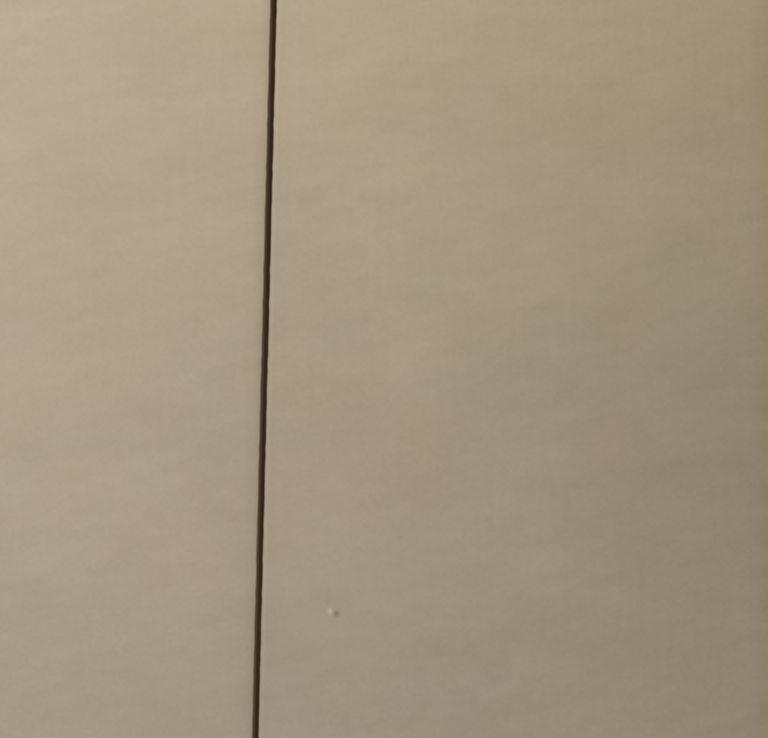
Reproduce this texture procedurally as a Shadertoy shader.

```glsl
// Two matte beige panels divided by a thin, slightly leaning dark seam.
// Corner-lit gradients give the falloff; stretched value noise gives the
// faint mottling and grain, and a small dent marks the right panel.

// Panel light: left edge, middle and right edge, at top and bottom
const vec3 LEFT_TOP = vec3(0.735, 0.672, 0.582);
const vec3 LEFT_BOTTOM = vec3(0.652, 0.604, 0.533);
const vec3 MID_TOP = vec3(0.692, 0.632, 0.536);
const vec3 MID_BOTTOM = vec3(0.612, 0.562, 0.497);
const vec3 RIGHT_TOP = vec3(0.622, 0.562, 0.457);
const vec3 RIGHT_BOTTOM = vec3(0.556, 0.512, 0.442);
const float MID_X = 0.48;

// Seam, in fractions of the canvas width
const vec3 SEAM_DARK = vec3(0.19, 0.145, 0.09);
const vec3 SEAM_BROWN = vec3(0.33, 0.27, 0.19);
const float SEAM_BOTTOM_X = 0.3322;
const float SEAM_TOP_X = 0.3562;
const float SEAM_HALF_WIDTH = 0.0041;
const float SEAM_SOFTNESS = 0.0016;

// Surface detail
const float MOTTLE_STRENGTH = 0.030;
const float STREAK_STRENGTH = 0.024;
const float GRAIN_STRENGTH = 0.012;
const vec2 DENT_POS = vec2(0.434, 0.170);

float hash(vec2 p) {
    return fract(sin(dot(p, vec2(127.1, 311.7))) * 43758.5453);
}

float valueNoise(vec2 p) {
    vec2 cell = floor(p);
    vec2 f = fract(p);
    f = f * f * (3.0 - 2.0 * f);
    float low = mix(hash(cell), hash(cell + vec2(1.0, 0.0)), f.x);
    float high = mix(hash(cell + vec2(0.0, 1.0)), hash(cell + vec2(1.0)), f.x);
    return mix(low, high, f.y);
}

// Layered noise centred on zero
float fbm(vec2 p) {
    float sum = 0.0;
    float amplitude = 0.5;
    for (int i = 0; i < 4; i++) {
        sum += amplitude * (valueNoise(p) - 0.5);
        p = mat2(0.8, 0.6, -0.6, 0.8) * p * 2.03 + 17.3;
        amplitude *= 0.5;
    }
    return sum;
}

vec3 panelLight(vec2 uv) {
    vec3 left = mix(LEFT_BOTTOM, LEFT_TOP, uv.y);
    vec3 middle = mix(MID_BOTTOM, MID_TOP, uv.y);
    vec3 right = mix(RIGHT_BOTTOM, RIGHT_TOP, uv.y);
    vec3 color = mix(left, middle, clamp(uv.x / MID_X, 0.0, 1.0));
    color = mix(color, right, clamp((uv.x - MID_X) / (1.0 - MID_X), 0.0, 1.0));

    // Broad shade on the lower right and a warm rim at the far edge
    vec2 shade = (uv - vec2(0.95, 0.48)) / vec2(0.24, 0.27);
    color -= vec3(0.022, 0.020, 0.010) * exp(-dot(shade, shade));
    color -= vec3(0.012, 0.014, 0.030) * smoothstep(0.97, 1.0, uv.x);
    return color;
}

float surfaceDetail(vec2 p) {
    vec2 slanted = vec2(p.x + 0.2 * p.y, p.y - 0.2 * p.x);
    float mottle = fbm(slanted * vec2(8.0, 13.0)) * MOTTLE_STRENGTH;
    float streaks = fbm(slanted * vec2(24.0, 62.0) + 9.0) * STREAK_STRENGTH;
    float grain = (valueNoise(p * 230.0) - 0.5) * GRAIN_STRENGTH;
    return mottle + streaks + grain;
}

// Round soft spot with the given radius
float spot(vec2 p, vec2 center, float radius) {
    vec2 d = (p - center) / radius;
    return exp(-dot(d, d));
}

void mainImage(out vec4 fragColor, in vec2 fragCoord) {
    vec2 uv = fragCoord / iResolution.xy;
    float aspect = iResolution.y / iResolution.x;
    vec2 p = vec2(uv.x, uv.y * aspect);

    vec3 color = panelLight(uv) + surfaceDetail(p);
    float tint = fbm(p * vec2(11.0, 15.0) + 31.0);
    color += vec3(0.010, 0.0, -0.012) * tint;

    // Dent: lit lip beside a small shadow
    vec2 dent = vec2(DENT_POS.x, DENT_POS.y * aspect);
    color += 0.09 * spot(p, dent + vec2(-0.004, 0.002), 0.0035);
    color -= 0.12 * spot(p, dent + vec2(0.004, -0.001), 0.0038);

    // Soft shadow and lit rim along the seam
    float across = uv.x - mix(SEAM_BOTTOM_X, SEAM_TOP_X, uv.y);
    float rim = (across - 0.0075) / 0.0025;
    color *= 1.0 - 0.10 * exp(-abs(across + 0.003) / 0.007);
    color += 0.022 * exp(-rim * rim);

    // Seam: brown wall on the left, deepest at the right
    float wobble = 0.0006 * (valueNoise(vec2(3.0, p.y * 90.0)) - 0.5);
    float edge = max(SEAM_SOFTNESS, 1.0 / iResolution.x);
    float gap = 1.0 - smoothstep(-edge, edge, abs(across + wobble) - SEAM_HALF_WIDTH);
    float depth = smoothstep(-SEAM_HALF_WIDTH, 0.4 * SEAM_HALF_WIDTH, across);
    color = mix(color, mix(SEAM_BROWN, SEAM_DARK, depth), gap);

    fragColor = vec4(clamp(color, 0.0, 1.0), 1.0);
}
```
